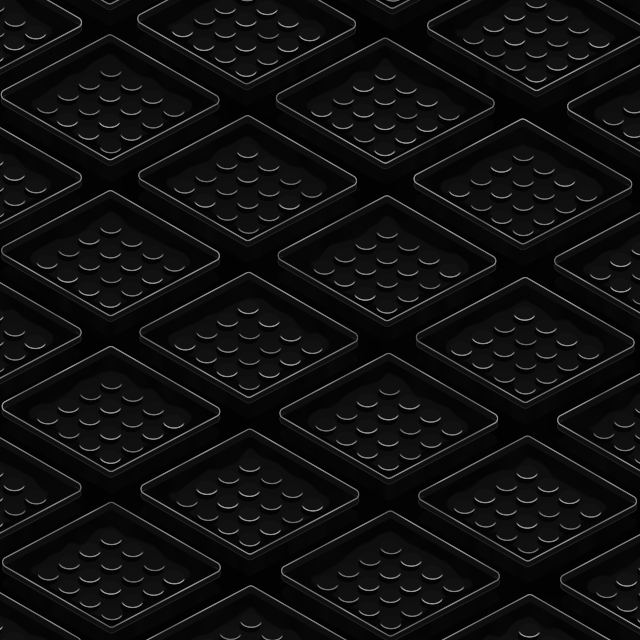
Give the GLSL for this pattern, as a three.js fragment shader.

```glsl
// Glossy black diamond trays in staggered columns, each holding a 4 by 4 grid of rim-lit pegs.
varying vec2 vUv;

float hash(vec2 p) {
  return fract(sin(dot(p, vec2(127.1, 311.7))) * 43758.5453);
}

float noise(vec2 p) {
  vec2 i = floor(p), f = fract(p);
  f = f * f * (3.0 - 2.0 * f);
  return mix(mix(hash(i), hash(i + vec2(1.0, 0.0)), f.x),
             mix(hash(i + vec2(0.0, 1.0)), hash(i + 1.0), f.x), f.y);
}

// Signed distance to a rhombus with half diagonals b and rounded corners
float rhombus(vec2 p, vec2 b, float radius) {
  p = abs(p);
  float h = clamp((b.x * (b.x - 2.0 * p.x) - b.y * (b.y - 2.0 * p.y)) / dot(b, b), -1.0, 1.0);
  float d = length(p - 0.5 * b * vec2(1.0 - h, 1.0 + h));
  return d * sign(p.x * b.y + p.y * b.x - b.x * b.y) - radius;
}

float ellipse(vec2 p, vec2 r) {
  float k = length(p / r);
  return k * (k - 1.0) / max(length(p / (r * r)), 0.001);
}

float fill(float d) { return 1.0 - smoothstep(-0.001, 0.001, d); }
float stroke(float d) { return 1.0 - smoothstep(0.0003, 0.0019, abs(d)); }

// Staggered lattice with a slight drift and a shift near the upper right
vec2 trayCenter(float column, float row) {
  vec2 c = vec2(0.172 + 0.215 * column + row * (0.0007 + 0.001 * column),
                0.848 - 0.0026 * column - row * (0.2435 + 0.0014 * column)
                - 0.1237 * mod(column, 2.0));
  float shift = smoothstep(1.62, 1.75, c.x + c.y);
  return c + shift * vec2(0.025, -0.008);
}

float drawPegs(float shade, vec2 p, vec2 id) {
  for (float sum = 0.0; sum < 7.0; sum++) {
    for (float i = 0.0; i < 4.0; i++) {
      float j = sum - i;
      if (j < 0.0 || j > 3.0) continue;
      vec2 seed = id * 7.0 + vec2(i, j);
      float vary = hash(seed);
      vec2 q = p - vec2((i - j) * 0.033, 0.0507 - sum * 0.0196);
      q += 0.0025 * (vec2(vary, hash(seed + 31.0)) - 0.5);
      vec2 size = vec2(0.0163, 0.0105);

      // Cast shadow, cap and lit front lip
      float shadow = fill(ellipse(q + vec2(0.002, 0.009), size * vec2(1.0, 0.95)));
      shade = mix(shade, 0.012, shadow * 0.9);
      float cap = ellipse(q, size);
      shade = mix(shade, 0.06 + 0.012 * vary, fill(cap));
      float lip = stroke(cap) * smoothstep(0.001, 0.006, -q.y);
      shade = mix(shade, 0.4 + 0.2 * vary, lip);
    }
  }
  return shade;
}

float drawTray(float shade, vec2 p, vec2 id) {
  vec2 size = vec2(0.162, 0.0895);
  float edge = rhombus(p, size, 0.008);
  float grain = noise(p * vec2(45.0, 28.0) + id * 9.0);

  // Streaked outer wall below the rim
  float wall = rhombus(p + vec2(0.0, 0.034), size, 0.008);
  float streak = noise(vec2(p.x * 70.0, p.y * 14.0) + id * 5.0);
  shade = mix(shade, 0.014 + 0.018 * streak, fill(wall) * step(p.y, 0.02));

  // Rim, thick inside at the back and outside at the front
  float front = rhombus(p + vec2(0.0, 0.009), size, 0.008);
  shade = mix(shade, 0.055, fill(min(edge, front)));
  float opening = max(edge + 0.002, rhombus(p + vec2(0.0, 0.012), size, 0.008));
  float inside = fill(opening);
  shade = mix(shade, 0.012 + 0.016 * grain, inside);

  // Uneven floor
  float ground = rhombus(p + vec2(0.0, 0.012), vec2(0.116, 0.066), 0.008);
  ground += 0.014 * (grain - 0.5);
  shade = mix(shade, 0.056, inside * (1.0 - smoothstep(-0.002, 0.003, ground)));
  if (edge < 0.0) shade = drawPegs(shade, p + vec2(0.0, 0.008), id);

  // Bright outline, with a faint lower edge
  float gleam = 0.34 + 0.25 * noise(p * 30.0 + id * 13.0);
  shade = max(shade, 0.11 * stroke(front) * step(p.y, 0.0));
  return mix(shade, gleam, stroke(edge));
}

void main() {
  float shade = 0.007 + 0.006 * noise(vUv * 24.0);
  for (float row = -1.0; row < 4.0; row++) {
    for (float column = -1.0; column < 5.0; column++) {
      vec2 p = vUv - trayCenter(column, row);
      p.y += 0.025 * p.x;
      if (abs(p.x) < 0.18 && abs(p.y) < 0.145)
        shade = drawTray(shade, p, vec2(column, row));
    }
  }
  gl_FragColor = vec4(vec3(shade), 1.0);
}
```
